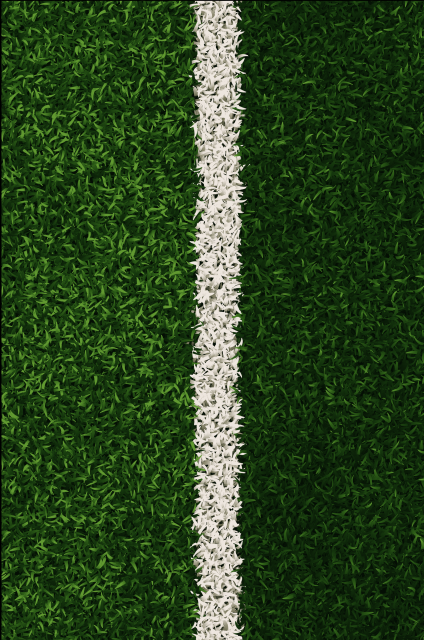
Reproduce this texture procedurally as a Shadertoy shader.

```glsl
// Turf seen from above: layered grass blades crossed by a ragged painted white stripe.

const float CELL = 0.0115;           // blade spacing, in canvas heights
const float BLADE_WIDTH = 0.0024;    // half width, in canvas heights
const int LAYERS = 7;
const float STRIPE_CENTER = 0.512;   // in canvas widths
const float STRIPE_HALF = 0.052;     // in canvas widths
const float STRIPE_FRAY = 0.014;     // edge scatter, in canvas widths
const float SUN_LEFT = 1.25;
const float SUN_RIGHT = 0.82;
const float FRAME = 0.0035;          // dark rim, in canvas widths

const vec3 SHADOW = vec3(0.015, 0.055, 0.015);
const vec3 DEEP_GREEN = vec3(0.08, 0.21, 0.05);
const vec3 MID_GREEN = vec3(0.18, 0.37, 0.09);
const vec3 LIT_GREEN = vec3(0.38, 0.60, 0.19);
const vec3 DRY_OLIVE = vec3(0.49, 0.48, 0.37);
const vec3 PAINT = vec3(0.93, 0.90, 0.87);

vec4 hash4(vec2 cell) {
    vec4 q = fract(cell.xyxy * vec4(0.1031, 0.1030, 0.0973, 0.1099));
    q += dot(q, q.wzxy + 33.33);
    return fract((q.xxyz + q.yzzw) * q.zywx);
}

vec3 grassRamp(float tone) {
    float t = clamp(tone, 0.0, 1.0) * 3.0;
    vec3 c = mix(SHADOW, DEEP_GREEN, clamp(t, 0.0, 1.0));
    c = mix(c, MID_GREEN, clamp(t - 1.0, 0.0, 1.0));
    return mix(c, LIT_GREEN, clamp(t - 2.0, 0.0, 1.0));
}

vec3 paintRamp(float tone) {
    vec3 c = mix(SHADOW, DRY_OLIVE, smoothstep(0.0, 0.35, tone));
    return mix(c, PAINT, smoothstep(0.25, 0.6, tone));
}

// Broad light: brighter left of the stripe, with soft patches; uv is 0..1
float sunlight(vec2 uv) {
    float side = smoothstep(0.40, 0.58, uv.x);
    float patches = sin(uv.x * 13.0 + 2.0 * sin(uv.y * 7.0))
                  + sin(uv.y * 17.0 - uv.x * 9.0 + 1.0);
    float glow = exp(-8.0 * dot(uv - vec2(0.2, 0.58), uv - vec2(0.2, 0.58)));
    return mix(SUN_LEFT, SUN_RIGHT, side) + 0.05 * patches
         + 0.15 * glow - 0.12 * (1.0 - smoothstep(0.0, 0.35, uv.y));
}

// 1 where a blade rooted here was painted
float painted(vec2 uv, float scatter) {
    float center = STRIPE_CENTER + 0.003 * sin(uv.y * 11.0) + 0.002 * sin(uv.y * 29.0);
    float reach = STRIPE_HALF + STRIPE_FRAY * (scatter - 0.65);
    return step(abs(uv.x - center), reach);
}

// Tapered, bent blade; x = coverage, y = position from root (0) to tip (1)
vec2 blade(vec2 p, vec2 dir, float halfLength, float width, float bend, float px) {
    float s = dot(p, dir) / halfLength * 0.5 + 0.5;
    float k = s * 2.0 - 1.0;
    float across = dot(p, vec2(-dir.y, dir.x)) - bend * halfLength * (k * k - 0.4);
    float w = width * (1.0 - 0.8 * s * s);
    float mask = smoothstep(px, -px, abs(across) - w);
    float ends = smoothstep(px, -px, (abs(k) - 1.0) * halfLength);
    return vec2(mask * ends, clamp(s, 0.0, 1.0));
}

void mainImage(out vec4 fragColor, in vec2 fragCoord) {
    vec2 p = fragCoord / iResolution.y;
    float aspect = iResolution.x / iResolution.y;
    float px = 0.7 / iResolution.y;
    vec2 toUv = vec2(1.0 / aspect, 1.0);
    vec2 uv = p * toUv;
    float sun = sunlight(uv);
    vec3 color = SHADOW;

    // Stack scattered blades from the shaded base to the lit tips
    for (int layer = 0; layer < LAYERS; layer++) {
        float height = float(layer) / float(LAYERS - 1);
        vec2 shift = vec2(0.37, 0.61) * float(layer);
        vec2 home = floor(p / CELL + shift);
        for (int j = -1; j <= 1; j++)
        for (int i = -1; i <= 1; i++) {
            vec2 cell = home + vec2(i, j);
            vec4 h = hash4(cell + 71.0 * float(layer) + 13.0);
            vec4 g = hash4(cell.yx + 37.0 * float(layer) + 151.0);
            vec2 center = (cell + h.xy - shift) * CELL;

            // Mostly upward lean, with a share pointing anywhere
            float angle = 0.95 + (h.z - 0.5) * mix(2.6, 6.28, step(0.55, g.w));
            vec2 dir = vec2(cos(angle), sin(angle));
            float halfLength = CELL * mix(0.5, 0.85, h.w);
            vec2 root = (center - dir * halfLength * 0.6) * toUv;
            float isPaint = painted(root, g.x);

            float width = BLADE_WIDTH * mix(0.6, 1.1, g.y) * (1.0 + 0.2 * isPaint);
            vec2 b = blade(p - center, dir, halfLength, width, (g.z - 0.5) * 0.6, px);

            float lift = (0.15 + 0.85 * height) * (0.55 + 0.45 * b.y);
            float grassTone = sun * lift * (0.18 + 0.97 * g.w * g.w + 0.25 * g.x);
            float paintTone = lift * (0.65 + 0.6 * g.w);
            vec3 bladeColor = mix(grassRamp(grassTone), paintRamp(paintTone), isPaint);
            color = mix(color, bladeColor, b.x);
        }
    }

    // Thin dark rim along the left and top
    float rim = min(uv.x, (1.0 - uv.y) / aspect + 0.5 * FRAME);
    color *= smoothstep(FRAME - px, FRAME + px, rim);

    fragColor = vec4(color, 1.0);
}
```
